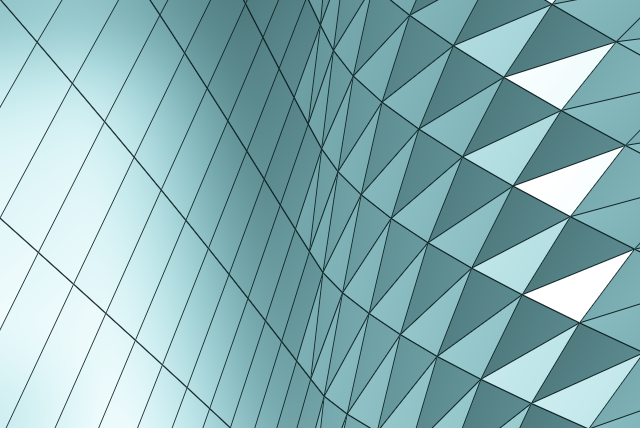
Give the GLSL for this pattern, as a Shadertoy shader.

```glsl
#define FIRST_COL -18.0
#define LAST_COL 10.0
#define FOLD_COL -2.0
#define ROW_LINE 0.0015
#define PANEL_LINE 0.0010
#define FACET_LINE 0.0012
#define INK vec3(0.02, 0.09, 0.10)

// Lattice corner: columns widen away from the fold, rows drift right going down
vec2 node(float col, float row) {
    float m = max(-col, 0.0), k = max(col, 0.0);
    float drift = min(1.5 + 4.0 * k, 11.0);
    float gap = 148.0 + m * (4.2 + 0.29 * m) - 3.0 * k;
    float x = 386.0 - m * (15.8 + m * (0.29 + 0.041 * m)) + k * (15.5 + 4.1 * k);
    float y = 474.0 - m * (20.0 + m * (0.5 + 0.036 * m)) + k * (21.3 + 0.05 * k * k);
    return vec2(x + drift * (row - 2.0), y + gap * (row - 4.0)) / 512.0;
}

// Signed distance to the line a-b, positive on its right
float sideOf(vec2 p, vec2 a, vec2 b) {
    vec2 d = b - a;
    return dot(p - a, normalize(vec2(d.y, -d.x)));
}

vec3 teal(float t) {
    return t + vec3(0.0, 0.80, 0.87) * t * (1.0 - t);
}

float hash(vec2 c) {
    return fract(sin(dot(c, vec2(12.7, 78.2))) * 4375.5);
}

// Smooth sheen of the left wall
float wallTone(vec2 p) {
    float glow = 1.0 - smoothstep(0.12, 0.60, p.x - 0.12 * p.y);
    glow *= 1.0 - 0.5 * exp(-p.y * p.y / 0.04);
    glow *= 1.0 - 0.28 * smoothstep(0.72, 1.0, p.y) * (1.0 - smoothstep(0.0, 0.3, p.x));
    return 0.32 + 0.12 * p.y + 0.5 * glow;
}

// Tone of the folded facets on the right
float facetTone(float col, float row, bool shaded) {
    if (shaded) {
        float fade = smoothstep(-1.0, 4.0, col);
        return col > 5.5 ? 0.48 : mix(0.39 + 0.02 * row, 0.32, fade);
    }
    if (col > 6.5) return 0.5;
    float light = 0.44 + 0.02 * col + 0.03 * row + 0.15 * step(4.5, col);
    return light + 0.27 * step(5.5, col) * step(row, 1.5);
}

float stroke(float dist, float halfWidth) {
    return clamp((halfWidth - dist) * iResolution.y + 0.5, 0.0, 1.0);
}

void mainImage(out vec4 fragColor, in vec2 fragCoord) {
    vec2 p = fragCoord / iResolution.xy;
    p = vec2(p.x * 1.5, 1.0 - p.y);

    // Solve for the continuous row under this point
    float row = 2.0, gap = 0.25, slope = 0.0;
    for (int i = 0; i < 3; i++) {
        float solved = row;
        for (float n = FIRST_COL; n <= LAST_COL; n++) {
            vec2 a = node(n, row), b = node(n + 1.0, row);
            if (p.x >= a.x && p.x < b.x) {
                float t = (p.x - a.x) / (b.x - a.x);
                gap = mix(node(n, row + 1.0).y - a.y, node(n + 1.0, row + 1.0).y - b.y, t);
                slope = (b.y - a.y) / (b.x - a.x);
                solved = row + (p.y - mix(a.y, b.y, t)) / gap;
            }
        }
        row = solved;
    }
    float strip = floor(row);
    float rowDist = abs(row - floor(row + 0.5)) * gap / sqrt(1.0 + slope * slope);

    // Find the panel and its nearest slanted seam
    float col = FIRST_COL, seam = 1.0, inset = 0.0;
    for (float n = FIRST_COL; n <= LAST_COL; n++) {
        float side = sideOf(p, node(n + 2.0, strip), node(n, strip + 1.0));
        seam = min(seam, abs(side));
        if (side > 0.0) {
            col = n;
            inset = side;
        }
    }

    // Shade smooth panels or split facets
    float tone = wallTone(p) + 0.025 * (hash(vec2(col, strip)) - 0.5) + 0.25 * (inset - 0.03);
    float seamWidth = PANEL_LINE;
    float diagonal = 1.0;
    if (col >= FOLD_COL) {
        float side = sideOf(p, node(col + 2.0, strip), node(col + 1.0, strip + 1.0));
        diagonal = abs(side);
        tone = facetTone(col, strip, side > 0.0) + 0.3 * (diagonal - 0.03);
        seamWidth = FACET_LINE;
    }

    // Ink the seams
    float ink = max(stroke(rowDist, ROW_LINE), stroke(seam, seamWidth));
    ink = max(ink, stroke(diagonal, PANEL_LINE));
    vec3 color = mix(teal(clamp(tone, 0.0, 1.0)), INK, 0.9 * ink);
    fragColor = vec4(color, 1.0);
}
```
